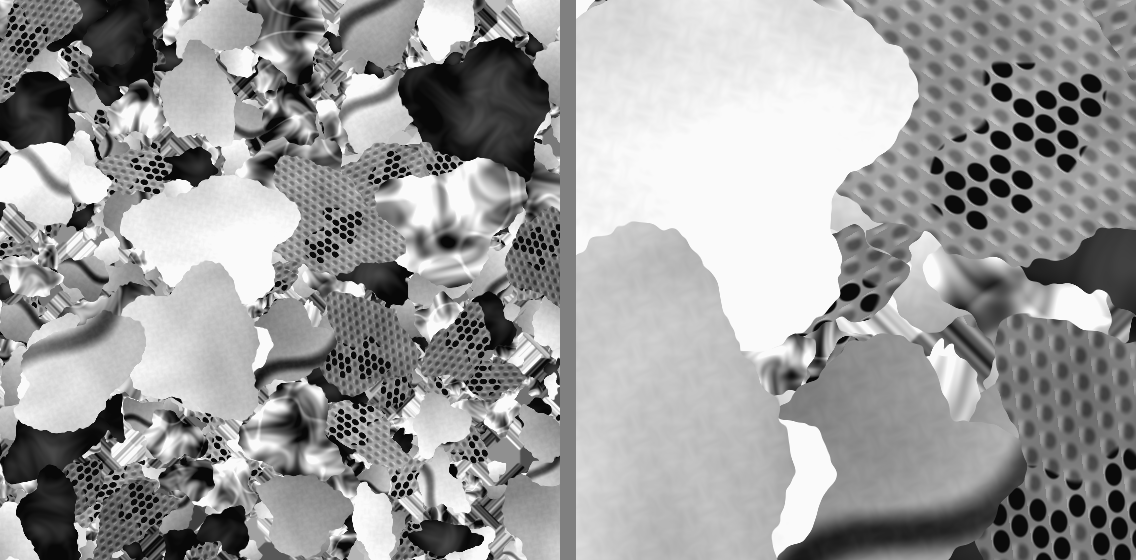
Left, the full canvas; right, a detail of the centre.
Give the GLSL for this texture, as a WebGL 2 fragment shader.

```glsl
#version 300 es
precision highp float;
// Draws a grey collage of ragged scraps: large pale ones in the middle, small crumpled ones around, over diagonal streaks.

uniform vec2 u_resolution;
out vec4 fragColor;

const int LAYERS = 5;
const float TAU = 6.2832;

float hash(vec2 p) {
  vec3 q = fract(p.xyx * vec3(0.1031, 0.1030, 0.0973));
  q += dot(q, q.yzx + 33.33);
  return fract((q.x + q.y) * q.z);
}

vec2 hash2(vec2 p) {
  return vec2(hash(p), hash(p + 57.3));
}

mat2 rotation(float angle) {
  float c = cos(angle), s = sin(angle);
  return mat2(c, s, -s, c);
}

// Layered, self-warped sines, about -1 to 1
float waves(vec2 p, int octaves) {
  float sum = 0.0, amplitude = 0.6;
  const mat2 turn = mat2(0.82, 1.6, -1.6, 0.82);
  for (int i = 0; i < octaves; i++) {
    p = turn * p + 1.7;
    p += 0.7 * sin(p.yx);
    sum += amplitude * sin(p.x) * sin(p.y);
    amplitude *= 0.55;
  }
  return sum;
}

float streaks(float along) {
  return sin(along * 240.0) + 0.7 * sin(along * 610.0) + 0.4 * sin(along * 1130.0);
}

// Diamond cells, each filled with a flat tone or with diagonal streaks
float streakedChips(vec2 uv, float cells) {
  vec2 p = rotation(TAU / 8.0) * uv;
  vec2 base = floor(p * cells - 0.5);
  vec2 bands = vec2(streaks(p.x), streaks(p.y));
  float sum = 0.0, total = 0.0;
  for (int i = 0; i < 4; i++) {
    vec2 id = base + vec2(i % 2, i / 2);
    vec2 d = abs(p * cells - id - 0.25 - 0.5 * hash2(id));
    float weight = exp(-55.0 * max(d.x, d.y));
    float seed = hash(id + 11.0);
    float band = seed > 0.5 ? bands.x : bands.y;
    float strength = 0.16 * step(0.35, hash(id + 23.0));
    sum += weight * (mix(0.2, 0.95, hash(id + 5.0)) + strength * band);
    total += weight;
  }
  return sum / total;
}

// Rows of small dimples, with a few clusters of black holes
float dimpledSurface(vec2 local, float tone) {
  vec2 grid = local * vec2(62.0, 85.0);
  grid.x += 0.5 * mod(floor(grid.y), 2.0);
  vec2 cell = fract(grid) - 0.5;
  float pit = smoothstep(0.45, 0.15, length(cell));
  float rim = smoothstep(0.4, 0.1, length(cell - vec2(0.1, 0.4)));
  float cluster = smoothstep(0.27, 0.33, waves(local * 14.0, 2)) * step(0.35, hash(floor(grid)));
  float shade = tone - 0.2 * pit + 0.12 * rim + 0.08 * waves(local * 30.0, 2);
  return mix(shade, 0.04, cluster * smoothstep(0.48, 0.36, length(cell)));
}

// Folded surface with soft shadows and thin bright creases
float crumpledSurface(vec2 local, float tone, float frequency) {
  float fold = waves(local * frequency, 3);
  float crease = smoothstep(0.12, 0.0, abs(waves(local * frequency * 0.6 + 3.0, 2)));
  return tone + 0.75 * fold + 0.22 * crease;
}

// Pale surface with a slope of light, fine grain and sometimes a dark fold
float paleSurface(vec2 local, vec2 unit, float tone, float seed) {
  float slope = 0.16 * dot(unit, vec2(cos(seed * TAU), sin(seed * TAU)));
  float grain = 0.025 * waves(local * 190.0, 2) + 0.07 * waves(local * 16.0, 2);
  float fold = abs(unit.y - 0.5 + seed + 0.2 * sin(unit.x * 3.0));
  return tone + slope + grain - 0.5 * step(0.68, seed) * smoothstep(0.22, 0.02, fold);
}

// Dark bowl with a dim glow inside
float hollowSurface(vec2 local, vec2 unit, float tone) {
  float glow = smoothstep(0.9, 0.1, length(unit - vec2(0.15, 0.1)));
  return 0.05 + 0.2 * tone * glow + 0.12 * waves(local * 26.0, 3);
}

float scrapTone(vec2 local, vec2 unit, vec2 id, float cells) {
  float kind = hash(id + 31.0), seed = hash(id + 43.0);
  vec2 shifted = local + 0.7 * hash2(id + 3.0);
  if (kind < 0.44) return paleSurface(shifted, unit, mix(0.58, 0.98, seed), hash(id + 71.0));
  if (kind < 0.59) return dimpledSurface(local, mix(0.42, 0.68, seed));
  if (kind < 0.73) return hollowSurface(shifted, unit, seed);
  return crumpledSurface(shifted, mix(0.3, 0.8, seed), 10.0 + 2.0 * cells);
}

// Signed shape of one bent, lobed scrap; negative inside
float scrapShape(vec2 unit, vec2 id) {
  vec2 seed = hash2(id + 83.0);
  unit.y += (seed.x - 0.5) * 0.5 * (unit.x * unit.x - 0.4);
  unit.y /= mix(0.45, 1.0, seed.y);
  float angle = atan(unit.y, unit.x);
  float lobes = 0.13 * sin(3.0 * angle + TAU * seed.x) + 0.08 * sin(5.0 * angle + TAU * seed.y);
  return length(unit) - 0.88 - lobes;
}

// Adds one grid of scraps behind those in front; paint holds the tone and the share still uncovered
vec2 scrapLayer(vec2 paint, vec2 uv, vec2 ragged, float cells, float density, float reach, float salt, float pixel) {
  vec2 base = floor(uv * cells - 0.5);
  for (int i = 0; i < 4 && paint.y > 0.01; i++) {
    vec2 cell = base + vec2(i % 2, i / 2), id = cell + salt;
    if (hash(id + 17.0) > density) continue;
    vec2 center = (cell + 0.35 + 0.3 * hash2(id)) / cells;
    vec2 offset = abs(center - 0.5);
    float radius = mix(0.55, 0.76, hash(id + 29.0)) / cells;
    if (max(offset.x, offset.y) > reach || distance(uv, center) > 1.3 * radius) continue;
    mat2 turn = rotation(TAU * hash(id + 61.0));
    float shape = scrapShape(turn * (uv + ragged - center) / radius, id);
    float cover = clamp(0.5 - shape * radius / pixel, 0.0, 1.0);
    if (cover <= 0.0) continue;
    vec2 local = turn * (uv - center);
    float tone = clamp(scrapTone(local, local / radius, id, cells), 0.03, 0.98);
    paint += paint.y * cover * vec2(tone, -1.0);
  }
  return paint;
}

void main() {
  float side = min(u_resolution.x, u_resolution.y);
  vec2 uv = gl_FragCoord.xy / side;
  vec2 ragged = 0.0045 * vec2(waves(uv * 75.0, 2), waves(uv.yx * 75.0 + 4.0, 2));
  vec2 paint = vec2(0.0, 1.0);
  // Large scraps lie in front, so work from front to back
  for (int i = 0; i < LAYERS && paint.y > 0.01; i++) {
    float level = float(i) / float(LAYERS - 1);
    float cells = 4.2 * pow(6.6, level);
    paint = scrapLayer(paint, uv, ragged, cells, mix(0.66, 0.5, level), mix(0.37, 0.8, level), 100.0 * float(i + 1), 1.0 / side);
  }
  if (paint.y > 0.01) paint.x += paint.y * clamp(streakedChips(uv, 19.0), 0.03, 0.98);
  fragColor = vec4(vec3(paint.x), 1.0);
}
```
